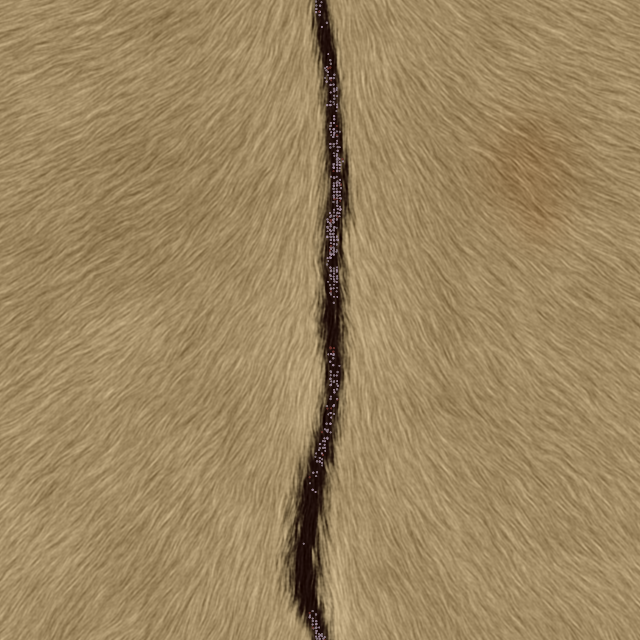
Give the GLSL for this texture, as a Shadertoy shader.

```glsl
// Tan animal fur combed outward from a dark, lilac-flecked stripe down the middle.

const int KNOTS = 17;

// Stripe profile, sampled evenly from the bottom edge to the top
const float CENTER[KNOTS] = float[KNOTS](.503, .481, .475, .482, .491, .507, .519, .522,
    .518, .521, .518, .527, .525, .521, .517, .509, .499);
const float WIDTH[KNOTS] = float[KNOTS](.012, .020, .022, .021, .020, .016, .013, .014,
    .017, .015, .015, .016, .014, .012, .012, .013, .010);
const float FLECKS[KNOTS] = float[KNOTS](.7, .0, .03, .0, .15, .45, .3, .3,
    .0, .5, .95, .8, .75, .35, .5, .0, .5);

// Catmull-Rom interpolation through evenly spaced knots
float curve(float knots[KNOTS], float t) {
    float x = clamp(t, 0., 1.) * float(KNOTS - 1);
    int i = min(int(x), KNOTS - 2);
    float f = x - float(i);
    float a = knots[max(i - 1, 0)], b = knots[i];
    float c = knots[i + 1], d = knots[min(i + 2, KNOTS - 1)];
    return b + .5 * f * (c - a + f * (2. * a - 5. * b + 4. * c - d + f * (3. * (b - c) + d - a)));
}

float hash(vec2 cell) {
    vec3 q = fract(cell.xyx * vec3(.1031, .1030, .0973));
    q += dot(q, q.yzx + 33.33);
    return fract((q.x + q.y) * q.z);
}

float cornerSlope(vec2 cell, vec2 offset) {
    float angle = 6.2832 * hash(cell);
    return dot(vec2(cos(angle), sin(angle)), offset);
}

float gradientNoise(vec2 p) {
    vec2 cell = floor(p), f = p - cell, e = vec2(1, 0);
    vec2 u = f * f * f * (f * (f * 6. - 15.) + 10.);
    return mix(mix(cornerSlope(cell, f), cornerSlope(cell + e, f - e), u.x),
               mix(cornerSlope(cell + e.yx, f - e.yx), cornerSlope(cell + 1., f - 1.), u.x), u.y);
}

// Direction in which the hair lies, leaning away from the stripe
vec2 combDirection(vec2 p, float side) {
    float lean = 1.2 * tanh(side * 4.5) * (.62 + .4 * p.y);
    lean += .28 * gradientNoise(p * 8.) + .4 * gradientNoise(p * 32. + 5.);
    return vec2(sin(lean), -cos(lean));
}

// Noise averaged along the comb direction, giving tapered strands
float strands(vec2 p, vec2 direction, float frequency, float strandLength) {
    const int STEPS = 12;
    float sum = 0.;
    for (int i = 0; i < STEPS; i++) {
        float along = (float(i) + .5) / float(STEPS) - .5;
        sum += gradientNoise((p + direction * along * strandLength) * frequency);
    }
    return sum / float(STEPS);
}

float blob(vec2 p, vec2 center, vec2 radius) {
    vec2 d = (p - center) / radius;
    return exp(-dot(d, d));
}

// Broad light and dark areas of the coat
float coatShade(vec2 p, float side) {
    float shade = .12 * gradientNoise(p * 5. + 2.) + .14 * gradientNoise(p * 15.);
    shade -= .17 * blob(p, vec2(.23, .69), vec2(.17, .14));
    shade -= .13 * blob(p, vec2(.06, .57), vec2(.07, .06));
    shade -= .10 * blob(p, vec2(.30, .98), vec2(.14, .05));
    shade -= .08 * blob(p, vec2(.70, .82), vec2(.16, .12));
    shade += .12 * blob(p, vec2(.20, .48), vec2(.06, .05));
    shade += .18 * blob(p, vec2(.02, .19), vec2(.03, .05));
    shade += .12 * blob(p, vec2(.09, .13), vec2(.05, .05));
    shade += .20 * blob(p, vec2(.59, .48), vec2(.03, .025));
    shade += .30 * blob(p, vec2(.525, .07), vec2(.022, .09));
    shade += .14 * blob(p, vec2(.465, .36), vec2(.025, .08));
    return shade + .10 * exp(-pow(side / .12, 2.));
}

// Chance of a fleck: high in a wandering band inside the stripe
float fleckDensity(vec2 p) {
    float wander = .008 * gradientNoise(vec2(3., p.y * 30.));
    float band = 1. - smoothstep(.004, .010, abs(p.x - curve(CENTER, p.y) + wander));
    return curve(FLECKS, p.y) * band * (.9 + 1.2 * gradientNoise(vec2(8., p.y * 45.)));
}

// Colour and coverage of round flecks on one jittered grid
vec4 flecks(vec2 p, float grid, float seed, float pixel) {
    vec2 q = p * grid + seed, cell = floor(q);
    vec2 jitter = .35 * (vec2(hash(cell + 17.), hash(cell + 53.)) - .5);
    vec2 middle = cell + .5 + jitter;
    float alive = 1. - step(fleckDensity((middle - seed) / grid), hash(cell + 91.));
    float soft = pixel * grid * .5, tint = hash(cell + 7.);
    float cover = 1. - smoothstep(.36 - soft, .36 + soft, length(q - middle));
    vec3 color = mix(vec3(.50, .45, .47), vec3(.67, .58, .66), tint);
    return vec4(mix(color, vec3(.42, .2, .17), step(.93, tint)), alive * cover);
}

void mainImage(out vec4 fragColor, in vec2 fragCoord) {
    vec2 p = fragCoord / iResolution.xy;
    float pixel = 1. / iResolution.y;
    float side = p.x - curve(CENTER, p.y);
    float width = curve(WIDTH, p.y);

    // Coat
    vec2 direction = combDirection(p, side);
    float fine = strands(p, direction, 230., .020);
    float clump = strands(p, direction, 95., .034);
    float tone = .46 + coatShade(p, side) + 1.35 * fine + .8 * clump;
    vec3 color = mix(vec3(.49, .40, .255), vec3(.79, .70, .54), tone);
    float russet = blob(p, vec2(.825, .74), vec2(.075, .085))
                 + .6 * blob(p, vec2(.845, .65), vec2(.04, .04));
    color -= russet * vec3(.045, .07, .075);

    // Dark stripe with a ragged, softer brown fringe
    float ragged = abs(side) / width + 1.5 * clump + 1.3 * fine;
    float fringe = 1. - smoothstep(.5, 2.1, ragged);
    float core = 1. - smoothstep(.3, 1.25, ragged);
    color = mix(color, vec3(.28, .225, .135) + .35 * fine, .85 * fringe);
    color = mix(color, vec3(.115, .05, .033) + .2 * fine, core);

    // Lilac flecks in two overlapping layers, a few of them reddish
    for (int i = 0; i < 2; i++) {
        vec4 fleck = flecks(p, 185. + 28. * float(i), 0.37 * float(i), pixel);
        color = mix(color, fleck.rgb, .9 * fleck.a);
    }

    fragColor = vec4(clamp(color, 0., 1.), 1.);
}
```
